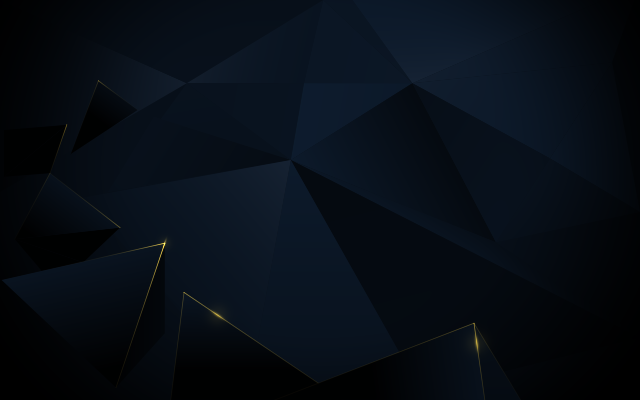
This background is drawn by a Shadertoy shader. Its source:

```glsl
// Dark navy low-poly backdrop with gold-rimmed pyramids along the lower left.
// Triangular facets with an apex-to-base gradient are painted back to front,
// a vignette darkens the backdrop, then rims and glints are added as light.

const vec3 NAVY = vec3(0.052, 0.108, 0.178);
const vec3 SLATE = vec3(0.065, 0.06, 0.06);
const vec3 GOLD = vec3(0.9, 0.74, 0.2);

float cross2(vec2 a, vec2 b) { return a.x * b.y - a.y * b.x; }

// Signed distance to the line a-b, positive on the side of point c
float sideDistance(vec2 p, vec2 a, vec2 b, vec2 c) {
    vec2 dir = normalize(b - a);
    return cross2(dir, p - a) * sign(cross2(dir, c - a));
}

// Triangle shaded from level "near" at apex a to level "far" at base b-c
void facet(inout vec3 col, vec2 p, float px, vec2 a, vec2 b, vec2 c,
           float near, float far, float slate) {
    float base = sideDistance(p, b, c, a);
    float inside = min(base, min(sideDistance(p, a, b, c), sideDistance(p, a, c, b)));
    float t = clamp(1.0 - base / sideDistance(a, b, c, a), 0.0, 1.0);
    vec3 shade = NAVY * max(mix(near, far, t), 0.03) + SLATE * slate * (1.0 - t) * (1.0 - t);
    col = mix(col, shade, smoothstep(-0.6 * px, 0.6 * px, inside));
}

// Hairline of gold that fades from a towards b
vec3 rim(vec2 p, float px, vec2 a, vec2 b, float strength, float fade) {
    vec2 ab = b - a;
    float t = clamp(dot(p - a, ab) / dot(ab, ab), 0.0, 1.0);
    float d = length(p - a - ab * t);
    float width = 0.2;
    float soft = max(px, width);
    float line = (1.0 - smoothstep(0.0, soft, d)) * min(1.0, 1.3 * width / soft);
    return GOLD * line * strength * exp(-fade * t);
}

// Soft spark stretched along a direction
vec3 glint(vec2 p, vec2 center, vec2 dir, float size) {
    vec2 axis = normalize(dir);
    vec2 q = vec2(dot(p - center, axis), cross2(axis, p - center)) / size;
    float core = exp(-q.x * q.x * 0.9 - q.y * q.y * 16.0);
    return GOLD * (0.45 * core + 0.08 * exp(-dot(q, q) * 0.4));
}

vec3 backdrop(vec2 p, float px) {
    vec2 A = vec2(46.7, 79.2), B = vec2(103.1, 79.2), C = vec2(72.7, 60.0);
    vec2 D = vec2(124.0, 39.4), M = vec2(76.0, 79.2), K = vec2(137.5, 60.4);
    vec2 L = vec2(153.0, 84.4), R = vec2(160.0, 47.0);
    vec2 topL = vec2(80.8, 100.0), topR = vec2(88.1, 100.0);
    vec2 footL = vec2(62.1, 2.0), footR = vec2(105.4, 2.0);
    vec2 farR = vec2(160.0, 15.6);
    vec3 col = NAVY * 0.55;

    // Fan around the left hub
    facet(col, p, px, A, vec2(0.0, 100.0), vec2(0.0, 52.0), 0.8, 0.4, 0.5);
    facet(col, p, px, A, vec2(0.0, 100.0), topL, 0.6, 0.55, 0.0);
    facet(col, p, px, A, M, topL, 0.8, 0.7, 0.5);
    facet(col, p, px, A, vec2(27.0, 52.0), C, 0.65, 0.6, 0.0);
    facet(col, p, px, A, M, C, 0.65, 0.7, 0.0);
    facet(col, p, px, C, vec2(38.5, 70.8), vec2(27.0, 52.0), 0.42, 0.6, 0.0);

    // Fan around the right hub
    facet(col, p, px, B, M, topL, 0.8, 0.8, 0.1);
    facet(col, p, px, B, topL, topR, 0.75, 0.75, 0.1);
    facet(col, p, px, B, topR, vec2(160.0, 104.0), 0.95, 0.9, 0.55);
    facet(col, p, px, B, vec2(160.0, 104.0), L, 0.9, 0.9, 0.35);
    facet(col, p, px, B, L, K, 0.9, 0.9, 0.3);
    facet(col, p, px, B, M, C, 0.9, 1.0, 0.0);
    facet(col, p, px, C, B, D, 0.95, 0.35, 0.0);
    facet(col, p, px, B, D, K, 0.5, 0.65, 0.0);
    facet(col, p, px, K, L, R, 0.95, 0.85, 0.0);
    facet(col, p, px, K, D, R, 0.7, 0.6, 0.0);
    facet(col, p, px, D, R, farR, 0.55, 0.45, 0.0);

    // Fan around the middle hub
    facet(col, p, px, C, D, farR, 0.85, 0.5, 0.0);
    facet(col, p, px, C, footR, farR, 0.35, 0.4, 0.0);
    facet(col, p, px, C, footL, footR, 0.95, 0.6, 0.0);
    facet(col, p, px, C, vec2(20.8, 50.6), footL, 0.9, 0.6, 0.6);

    float edge = length((p - vec2(80.0, 58.0)) / vec2(87.0, 78.0));
    return col * (1.0 - smoothstep(0.5, 1.13, edge));
}

// Small dark solids at the left edge
void smallPyramids(inout vec3 col, vec2 p, float px) {
    vec2 tip = vec2(24.6, 79.8), low = vec2(17.7, 61.5), right = vec2(34.4, 72.5);
    facet(col, p, px, low, tip, right, -0.5, 0.4, 0.0);
    col += rim(p, px, tip, right, 0.3, 3.5) + rim(p, px, tip, low, 0.15, 4.0);

    vec2 corner = vec2(16.7, 68.8), peak = vec2(12.5, 56.7), wall = vec2(1.0, 55.8);
    facet(col, p, px, corner, vec2(1.0, 67.5), wall, 0.03, 0.03, 0.0);
    facet(col, p, px, corner, wall, peak, 0.03, 0.03, 0.0);
    col += rim(p, px, corner, peak, 0.4, 2.5);

    vec2 left = vec2(3.7, 40.2), east = vec2(30.0, 43.1), under = vec2(20.8, 34.4);
    facet(col, p, px, left, east, under, 0.0, 0.0, 0.0);
    facet(col, p, px, left, under, vec2(10.4, 32.3), 0.0, 0.0, 0.0);
    facet(col, p, px, left, peak, east, -0.1, 0.6, 0.0);
    col += rim(p, px, east, peak, 0.35, 2.5) + rim(p, px, peak, left, 0.1, 2.0);
}

// Large solids with bright rims along the bottom
void largePyramids(inout vec3 col, vec2 p, float px) {
    vec2 tip = vec2(41.2, 39.2), low = vec2(29.0, 3.1), left = vec2(0.4, 30.0);
    facet(col, p, px, low, tip, vec2(41.2, 16.7), 0.05, 0.25, 0.0);
    facet(col, p, px, low, tip, left, -0.1, 0.7, 0.0);
    col += rim(p, px, tip, low, 1.0, 3.0) + rim(p, px, tip, left, 0.9, 7.0);
    col += glint(p, tip, tip - low, 0.9);

    vec2 peak = vec2(46.0, 26.9), footL = vec2(42.7, 0.0), footR = vec2(85.8, 0.0);
    facet(col, p, px, peak, footL, footR, 0.75, -0.25, 0.0);
    col += rim(p, px, peak, footR, 0.5, 2.0) + rim(p, px, peak, footL, 0.25, 2.0);
    col += glint(p, vec2(54.4, 21.2), footR - peak, 1.5);

    vec2 apex = vec2(118.5, 19.2), west = vec2(68.7, 0.0), ridge = vec2(121.2, 0.0);
    facet(col, p, px, west, apex, ridge, -0.5, 0.6, 0.0);
    facet(col, p, px, apex, ridge, vec2(130.2, 0.0), 0.5, 0.4, 0.0);
    col += rim(p, px, apex, ridge, 0.5, 1.5) + rim(p, px, apex, west, 0.28, 2.5);
    col += rim(p, px, apex, vec2(130.2, 0.0), 0.15, 2.0);
    col += glint(p, vec2(119.2, 14.2), ridge - apex, 1.6);
}

void mainImage(out vec4 fragColor, in vec2 fragCoord) {
    float px = 100.0 / iResolution.y; // canvas height is 100 units
    vec2 p = fragCoord * px;
    vec3 col = backdrop(p, px);
    smallPyramids(col, p, px);
    largePyramids(col, p, px);
    fragColor = vec4(col, 1.0);
}
```
